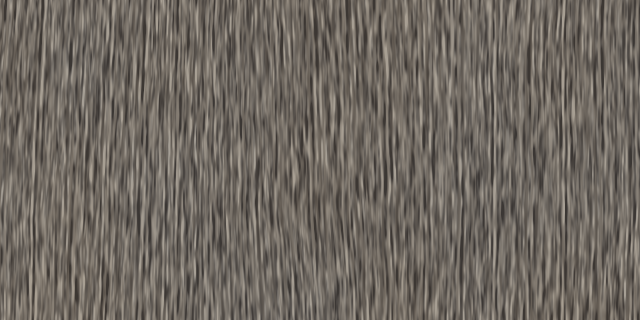
Write a WebGL 1 fragment shader that draws this texture.

```glsl
precision highp float;
// Weathered grey-brown wood veneer with fine, nearly vertical grain.

uniform vec2 u_resolution;

float hash(vec2 p) {
  vec3 q = fract(p.xyx * vec3(0.1031, 0.1030, 0.0973));
  q += dot(q, q.yzx + 33.33);
  return fract((q.x + q.y) * q.z);
}

// Smooth random values along one fibre; each fibre starts at its own height.
float fibre(float column, float y) {
  y += 17.0 * hash(vec2(column, 7.0));
  float cell = floor(y);
  float t = smoothstep(0.0, 1.0, y - cell);
  return mix(hash(vec2(column, cell + 40.0)), hash(vec2(column, cell + 41.0)), t);
}

// Neighbouring fibres blended across their width.
float grain(vec2 p) {
  float column = floor(p.x);
  float t = smoothstep(0.0, 1.0, p.x - column);
  return mix(fibre(column, p.y), fibre(column + 1.0, p.y), t);
}

// Grain minus its surroundings, which leaves only the thin streaks.
float thinGrain(vec2 p) {
  vec2 side = vec2(1.6, 0.0);
  return grain(p) - 0.5 * (grain(p - side) + grain(p + side));
}

// One thin tapered line per staggered cell, with random place, tilt and strength.
float strokes(vec2 p) {
  float column = floor(p.x);
  float y = p.y + 17.0 * hash(vec2(column, 3.0));
  vec2 cell = vec2(column, floor(y) + 50.0);
  vec2 f = vec2(p.x - column, fract(y));
  float center = 0.5 + 0.3 * (hash(cell + 0.3) - 0.5);
  center += 0.3 * (hash(cell + 0.6) - 0.5) * (f.y - 0.5);
  float ends = smoothstep(0.0, 0.3, f.y) * (1.0 - smoothstep(0.65, 1.0, f.y));
  float line = 1.0 - smoothstep(0.07, 0.32, abs(f.x - center));
  return line * ends * hash(cell + 0.9);
}

// Evenly rounded noise for broad bends and stains.
float blotch(vec2 p) {
  vec2 cell = floor(p);
  vec2 t = smoothstep(0.0, 1.0, p - cell);
  float low = mix(hash(cell), hash(cell + vec2(1.0, 0.0)), t.x);
  float high = mix(hash(cell + vec2(0.0, 1.0)), hash(cell + 1.0), t.x);
  return mix(low, high, t.y);
}

void main() {
  vec2 p = gl_FragCoord.xy / u_resolution.y;

  // Slight lean and wander of the fibres.
  float lean = mix(-0.04, 0.03, smoothstep(0.35, 0.9, p.x));
  lean *= 1.0 - smoothstep(1.0, 1.5, p.x);
  vec2 q = p;
  q.x += lean * p.y;
  q.x += 0.014 * blotch(p * vec2(3.0, 2.5) + 11.0);
  q.x += 0.005 * blotch(p * vec2(15.0, 9.0) + 31.0);

  // Even base of thin streaks.
  float tone = 0.485;
  tone += 0.34 * thinGrain(q * vec2(100.0, 8.0) + 60.0);
  tone += 0.20 * thinGrain(q * vec2(140.0, 14.0) + 400.0);
  tone += 0.06 * (blotch(p * vec2(4.0, 3.0) + 70.0) - 0.5);

  // Several layers of dark pores and pale raised fibres.
  float pore = 0.0;
  float pale = 0.0;
  for (int i = 0; i < 4; i++) {
    float layer = float(i);
    vec2 size = vec2(43.0 + 9.0 * layer, 5.0 + 2.0 * layer);
    pore += strokes(q * size + 100.0 + 70.0 * layer);
    pale += strokes(q * size * 1.07 + 500.0 + 70.0 * layer);
  }
  float leftness = 1.0 - smoothstep(0.3, 1.1, p.x);
  tone += pale * mix(0.31, 0.36, leftness) - 0.34 * pore;
  tone = clamp(tone, -0.02, 1.03);

  vec3 darkWood = vec3(0.25, 0.223, 0.200);
  vec3 lightWood = vec3(0.645, 0.612, 0.565);
  vec3 color = mix(darkWood, lightWood, tone);

  // Cool pores and faint warm stains.
  color += min(pore, 1.0) * vec3(-0.008, -0.001, 0.008);
  float stain = blotch(p * vec2(4.0, 2.5) + 90.0) - 0.5;
  color += stain * vec3(0.008, 0.0, -0.010);

  gl_FragColor = vec4(color, 1.0);
}
```
